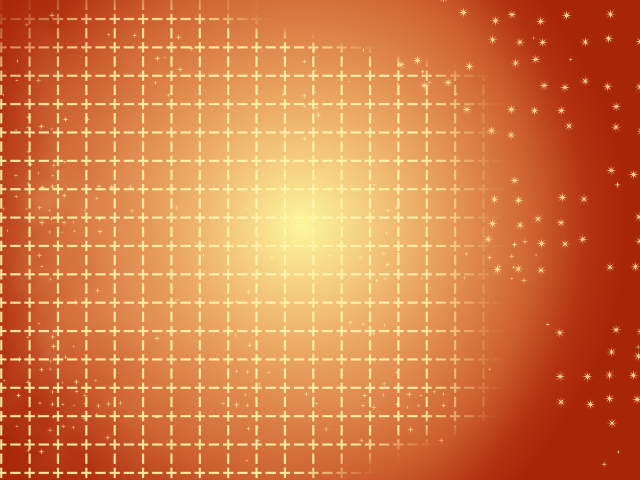
Reproduce this background procedurally as a WebGL 2 fragment shader.

```glsl
#version 300 es
precision highp float;
uniform vec2 u_resolution;
out vec4 outColor;

const vec3 CREAM = vec3(1.0, 0.97, 0.68);
const vec3 GOLD = vec3(0.96, 0.80, 0.50);
const vec3 APRICOT = vec3(0.92, 0.66, 0.39);
const vec3 ORANGE = vec3(0.87, 0.52, 0.29);
const vec3 RUST = vec3(0.80, 0.37, 0.18);
const vec3 RED = vec3(0.70, 0.20, 0.06);
const vec3 DEEP_RED = vec3(0.66, 0.15, 0.03);
const float GRID_STEP = 0.0591;

vec2 hash2(vec2 p) {
  vec3 q = fract(p.xyx * vec3(0.1031, 0.1030, 0.0973));
  q += dot(q, q.yzx + 33.33);
  return fract((q.xx + q.yz) * q.zy);
}

float noise(vec2 p) {
  vec2 i = floor(p), f = fract(p);
  f = f * f * (3.0 - 2.0 * f);
  float low = mix(hash2(i).x, hash2(i + vec2(1, 0)).x, f.x);
  float high = mix(hash2(i + vec2(0, 1)).x, hash2(i + vec2(1, 1)).x, f.x);
  return mix(low, high, f.y);
}

float fbm(vec2 p) {
  float sum = 0.0, weight = 0.5;
  for (int i = 0; i < 5; i++) {
    sum += weight * noise(p);
    p = mat2(1.6, 1.2, -1.2, 1.6) * p + 7.3;
    weight *= 0.5;
  }
  return sum;
}

float blob(vec2 p, vec2 centre, vec2 size) {
  vec2 d = (p - centre) / size;
  return exp(-dot(d, d));
}

float ramp(float a, float b, float x) {
  return clamp((x - a) / (b - a), 0.0, 1.0);
}

// Warm radial gradient from a cream core to deep red
vec3 radialGlow(float r) {
  vec3 c = mix(vec3(0.99, 0.97, 0.61), GOLD, ramp(0.0, 0.14, r));
  c = mix(c, APRICOT, ramp(0.14, 0.26, r));
  c = mix(c, ORANGE, ramp(0.26, 0.39, r));
  c = mix(c, RUST, ramp(0.39, 0.54, r));
  c = mix(c, RED, ramp(0.54, 0.67, r));
  return mix(c, DEEP_RED, ramp(0.67, 0.76, r));
}

// Dashes are centred on the crossings and halfway between them
float dashedLine(float across, float along, float pixel) {
  float line = abs(fract(across / GRID_STEP + 0.5) - 0.5) * GRID_STEP;
  float dashStep = GRID_STEP * 0.5;
  float dash = abs(fract(along / dashStep + 0.5) - 0.5) * dashStep;
  return smoothstep(pixel, -pixel, line - 0.0022) *
         smoothstep(pixel, -pixel, dash - 0.0108);
}

float gridFade(vec2 p) {
  float edge = 1.07 - 0.5 * smoothstep(0.82, 0.98, p.y) - 0.27 * smoothstep(0.15, 0.0, p.y);
  float corner = 1.0 - 0.85 * blob(p, vec2(0.0, 1.0), vec2(0.16, 0.13));
  return smoothstep(edge, edge - 0.22, p.x) * corner * (1.0 - 0.6 * smoothstep(0.95, 1.0, p.y));
}

// Clusters shared by the haze and the fine sparkles
float clusterDensity(vec2 p) {
  float d = 0.55 * blob(p, vec2(0.09, 0.5), vec2(0.055, 0.6));
  d += 0.7 * blob(p, vec2(0.12, 0.57), vec2(0.13, 0.05));
  d += 0.7 * blob(p, vec2(0.13, 0.15), vec2(0.13, 0.06));
  d += 0.6 * blob(p, vec2(0.65, 0.79), vec2(0.025, 0.14));
  d += 0.6 * blob(p, vec2(0.51, 0.19), vec2(0.03, 0.14));
  d += 0.5 * blob(p, vec2(0.80, 0.40), vec2(0.05, 0.18));
  d += 0.7 * blob(p, vec2(0.83, 0.17), vec2(0.12, 0.05));
  d += 0.6 * blob(p, vec2(0.89, 0.83), vec2(0.06, 0.05));
  d += 0.6 * blob(p, vec2(1.05, 0.47), vec2(0.06, 0.05));
  return d + 0.5 * blob(p, vec2(0.33, 0.87), vec2(0.06, 0.05));
}

float starShape(vec2 d, float radius, float rays) {
  float r = length(d) / radius;
  float spikes = pow(abs(cos(atan(d.y, d.x) * rays * 0.5)), 6.0);
  return min(1.0, 1.3 * exp(-r * r * 14.0) + spikes * smoothstep(1.0, 0.1, r));
}

float sparkles(vec2 p) {
  const float cellSize = 0.024;
  vec2 id = floor(p / cellSize), h = hash2(id), pick = hash2(id + 71.0);
  vec2 d = p - (id + 0.5 + (h - 0.5) * 0.4) * cellSize;
  float present = step(pick.x, clusterDensity((id + 0.5) * cellSize) * 0.75 + 0.012);
  return present * starShape(d, mix(0.004, 0.0085, pick.y), 4.0) * mix(0.5, 0.9, h.x);
}

// Eight-rayed stars in three bands down the right side
float rightStars(vec2 p) {
  const vec2 cellSize = vec2(0.050, 0.047);
  vec2 id = floor(p / cellSize), h = hash2(id + 19.0);
  vec2 centre = (id + 0.5 + (h - 0.5) * 0.46) * cellSize;
  float left = centre.y > 0.76 ? 0.79 : mix(1.14, 1.01, smoothstep(0.3, 0.42, centre.y));
  float bands = step(0.08, centre.y) * step(0.045, abs(centre.y - 0.37)) * step(0.025, abs(centre.y - 0.67));
  float present = step(left, centre.x) * bands * step(hash2(id + 43.0).x, 0.58);
  return present * starShape(p - centre, 0.0125, 8.0);
}

void main() {
  vec2 p = gl_FragCoord.xy / u_resolution.y;
  float pixel = 0.75 / u_resolution.y;

  vec2 fromCore = p - vec2(0.628, 0.531);
  float r = length(fromCore) * (1.0 + 0.12 * smoothstep(0.2, 0.6, fromCore.x));
  vec3 color = radialGlow(r);

  // Soft haze around the clusters and the lower left
  float cloud = smoothstep(0.3, 0.75, fbm(p * 6.0 + 3.0));
  float haze = 0.35 * clusterDensity(p) + 0.2 * blob(p, vec2(0.25, 0.38), vec2(0.3, 0.35));
  color = mix(color, vec3(0.94, 0.70, 0.45), cloud * haze * 0.8);

  // Dashed grid, then stars
  vec2 g = p - vec2(0.0026, 0.0148);
  float grid = max(dashedLine(g.x, g.y, pixel), dashedLine(g.y, g.x, pixel));
  color = mix(color, CREAM, grid * gridFade(p) * 0.92);
  color = mix(color, CREAM, sparkles(p) * 0.85);
  color = mix(color, vec3(1.0, 0.88, 0.60), rightStars(p) * 0.9);
  outColor = vec4(color, 1.0);
}
```
